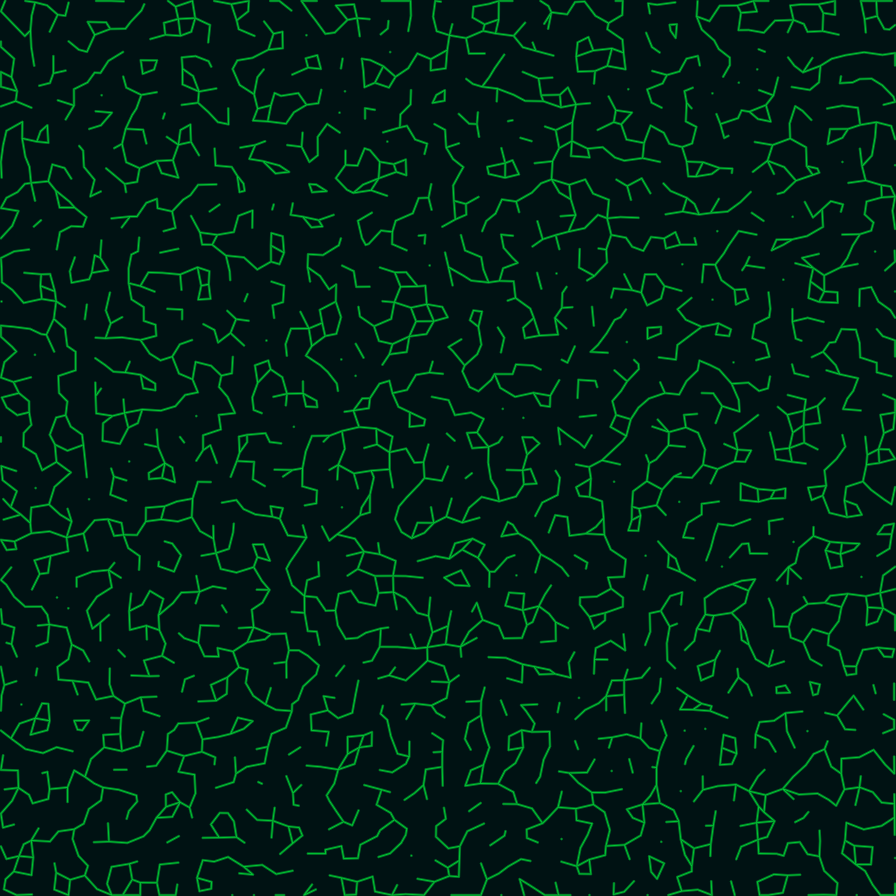
Write a three.js fragment shader that draws this pattern.

```glsl
// Broken green web: a jittered point grid whose close neighbours are joined by thin lines.
varying vec2 vUv;

const float GRID_CELLS = 50.0;   // grid steps across the canvas
const float JITTER = 0.84;       // full range of point displacement, in cells
const float LINK_LENGTH = 1.05;  // longest gap that is still joined, in cells
const float LINE_REACH = 0.1;    // distance at which a line fades out, in cells
const float BORDER_INSET = 0.05; // keeps border lines inside the canvas, in cells

const vec3 BACKGROUND = vec3(0.0, 0.07, 0.075);
const vec3 LINE_GREEN = vec3(0.0, 0.78, 0.2);

vec2 hash2(vec2 p) {
  vec3 h = fract(vec3(p.xyx) * vec3(0.1031, 0.1030, 0.0973));
  h += dot(h, h.yzx + 33.33);
  return fract((h.xx + h.yz) * h.zy);
}

// Displaced position of a grid point, held inside the canvas.
vec2 gridPoint(vec2 id, float cells, float jitter) {
  vec2 moved = id + (hash2(id + 17.0) - 0.5) * jitter;
  return clamp(moved, BORDER_INSET, cells - BORDER_INSET);
}

float segmentDistance(vec2 p, vec2 a, vec2 b) {
  vec2 ab = b - a;
  float t = clamp(dot(p - a, ab) / max(dot(ab, ab), 1e-5), 0.0, 1.0);
  return length(p - a - ab * t);
}

bool insideGrid(vec2 id, float cells) {
  return all(greaterThanEqual(id, vec2(0.0))) && all(lessThanEqual(id, vec2(cells)));
}

// Distance to the link from point a to a neighbour, or to a alone if they are too far apart.
float linkDistance(vec2 p, vec2 a, vec2 neighbourId, float cells, float jitter) {
  vec2 b = gridPoint(neighbourId, cells, jitter);
  bool joined = insideGrid(neighbourId, cells) && distance(a, b) < LINK_LENGTH;
  return joined ? segmentDistance(p, a, b) : distance(p, a);
}

// Distance to the nearest point or link of the web.
float webDistance(vec2 p, float cells, float jitter) {
  vec2 base = floor(p);
  float nearest = 10.0;
  for (int y = -1; y <= 1; y++) {
    for (int x = -1; x <= 1; x++) {
      vec2 id = base + vec2(float(x), float(y));
      if (!insideGrid(id, cells)) continue;
      vec2 a = gridPoint(id, cells, jitter);
      nearest = min(nearest, linkDistance(p, a, id + vec2(1.0, 0.0), cells, jitter));
      nearest = min(nearest, linkDistance(p, a, id + vec2(0.0, 1.0), cells, jitter));
    }
  }
  return nearest;
}

void main() {
  float d = webDistance(vUv * GRID_CELLS, GRID_CELLS, JITTER);
  float coverage = clamp(1.0 - d / LINE_REACH, 0.0, 1.0);
  gl_FragColor = vec4(mix(BACKGROUND, LINE_GREEN, coverage), 1.0);
}
```
